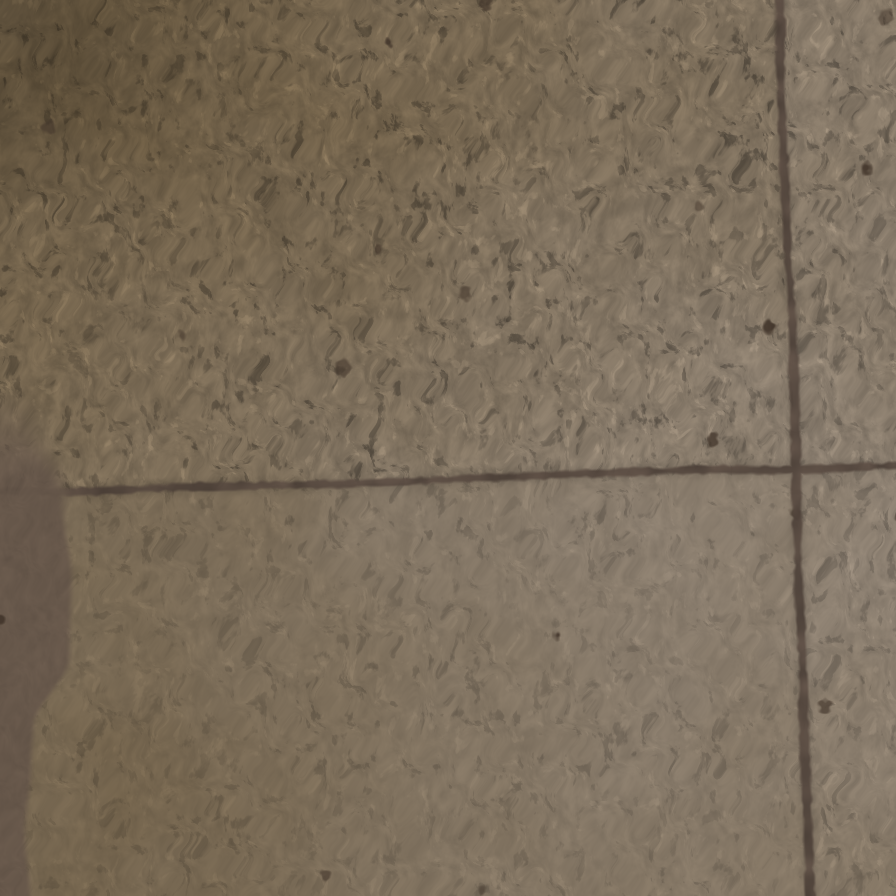
Give the GLSL for this texture, as a WebGL 1 fragment shader.

```glsl
precision highp float;
// Worn stone floor: large, slightly skewed slabs with thin dark joints.
// Layered value noise gives the grain, hashed cells scatter the pits,
// and a soft tone gradient plus a stain on the left edge add wear.
uniform vec2 u_resolution;

#define SLAB 1.0
#define CROSSING vec2(0.906, 0.450)
#define SKEW vec2(-0.036, 0.031)
#define JOINT_HALF vec2(0.0046, 0.0036)
#define GRAIN_SCALE vec2(118.0, 82.0)
#define PIT_CELLS 8.0
#define WARM vec3(0.435, 0.370, 0.272)
#define PALE vec3(0.538, 0.487, 0.425)
#define JOINT_COLOR vec3(0.325, 0.272, 0.238)
#define STAIN_COLOR vec3(0.390, 0.330, 0.285)
#define PIT_COLOR vec3(0.255, 0.205, 0.165)

float hash(vec2 p) {
  vec3 q = fract(vec3(p.xyx) * 0.1031);
  q += dot(q, q.yzx + 33.33);
  return fract((q.x + q.y) * q.z);
}

float noise(vec2 p) {
  vec2 i = floor(p), f = fract(p);
  f = f * f * (3.0 - 2.0 * f);
  float low = mix(hash(i), hash(i + vec2(1.0, 0.0)), f.x);
  float high = mix(hash(i + vec2(0.0, 1.0)), hash(i + 1.0), f.x);
  return mix(low, high, f.y);
}

float fbm(vec2 p) {
  float sum = 0.0, amp = 0.5;
  for (int i = 0; i < 4; i++) {
    sum += amp * noise(p);
    p = mat2(1.6, 1.2, -1.2, 1.6) * p + 17.3;
    amp *= 0.5;
  }
  return sum / 0.9375;
}

// Coverage of small irregular pits, at most one per cell.
float pits(vec2 p, float px) {
  vec2 cell = floor(p * PIT_CELLS);
  float cover = 0.0;
  for (int y = -1; y <= 1; y++) {
    for (int x = -1; x <= 1; x++) {
      vec2 id = cell + vec2(float(x), float(y)) + 40.0;
      vec2 center = (id - 40.0 + vec2(hash(id + 3.1), hash(id + 7.7))) / PIT_CELLS;
      float radius = mix(0.003, 0.008, pow(hash(id + 11.9), 2.0));
      float wobble = 0.005 * (noise(p * 190.0 + 50.0) - 0.5);
      float d = length((p - center) * vec2(1.0, 0.85)) + wobble - radius;
      float present = step(0.66, hash(id + 19.3));
      float strength = mix(0.45, 0.9, hash(id + 23.7));
      cover = max(cover, present * strength * (1.0 - smoothstep(-0.002, 0.0015 + px, d)));
    }
  }
  return cover;
}

// Stained strip along the left edge, narrower near the bottom.
float stain(vec2 p) {
  float edge = mix(0.033, 0.075, smoothstep(0.19, 0.27, p.y));
  edge += 0.014 * (noise(vec2(p.y * 14.0, 4.0)) - 0.5);
  edge -= 0.045 * smoothstep(0.44, 0.54, p.y);
  float soft = mix(0.005, 0.025, smoothstep(0.40, 0.52, p.y));
  return (1.0 - smoothstep(edge - soft, edge + soft, p.x))
       * (1.0 - smoothstep(0.46, 0.58, p.y));
}

void main() {
  vec2 p = gl_FragCoord.xy / u_resolution;
  float px = 1.0 / min(u_resolution.x, u_resolution.y);

  // Slab layout: signed position from the nearest joints.
  vec2 q = p - CROSSING - SKEW * p.yx;
  q += 0.004 * (vec2(noise(vec2(p.y * 11.0, 2.0)), noise(vec2(p.x * 9.0, 8.0))) - 0.5);
  vec2 slab = floor(q / SLAB);
  vec2 toJoint = abs(q - SLAB * floor(q / SLAB + 0.5));
  float upper = step(0.0, slab.y);
  float right = step(0.0, slab.x);
  float rough = mix(0.55 + 0.15 * right, 1.0, upper);

  // Broad light and mottling.
  float tone = 0.24 + 0.62 * smoothstep(0.0, 0.85, p.x);
  tone += 0.17 * (1.0 - smoothstep(0.0, 0.33, abs(p.y - 0.40)));
  tone -= 0.30 * smoothstep(0.52, 1.0, p.y) * (1.0 - 0.5 * right);
  tone += 0.08 * right + 0.35 * (fbm(p * 7.0 + 5.0) - 0.5);
  vec3 color = mix(WARM, PALE, tone);
  color *= 1.0 - 0.18 * (1.0 - smoothstep(0.0, 0.35, length(p - vec2(0.0, 1.0))));

  // Fine grain, dark flecks and pale chips.
  vec2 g = p * GRAIN_SCALE + 2.0 * noise(p * 45.0);
  float grain = fbm(g + 31.0);
  float patchy = mix(0.6, 1.3, noise(p * 12.0 + 60.0));
  float flecks = 1.0 - smoothstep(0.24, 0.40, fbm(g * 0.85 + 90.0));
  float chips = smoothstep(0.64, 0.80, fbm(g * 0.9 + 140.0));
  color *= 1.0 + rough * (0.32 * (grain - 0.5) - 0.22 * patchy * flecks + 0.12 * chips);

  // Stain, then pits.
  float stained = stain(p);
  color = mix(color, STAIN_COLOR * (0.94 + 0.12 * grain), 0.85 * stained);
  color = mix(color, PIT_COLOR, pits(p, px));

  // Ragged joints with a faint dirty border.
  float ragged = noise(p * 130.0 + 200.0) - 0.5;
  vec2 clumps = vec2(noise(vec2(p.y * 24.0, 12.0)), noise(vec2(p.x * 24.0, 15.0)));
  vec2 halfWidth = JOINT_HALF * (0.78 + 0.5 * clumps) + 0.0028 * ragged;
  vec2 lines = 1.0 - smoothstep(halfWidth - 0.0012 - px, halfWidth + 0.0012 + px, toJoint);
  vec2 border = 1.0 - smoothstep(vec2(0.0), vec2(0.014), toJoint);
  float hidden = 1.0 - 0.85 * stained;
  color *= 1.0 - 0.10 * hidden * max(border.x, border.y);
  vec3 jointColor = JOINT_COLOR * (0.85 + 0.30 * noise(p * 60.0 + 70.0));
  color = mix(color, jointColor, 0.88 * hidden * max(lines.x, lines.y));

  gl_FragColor = vec4(clamp(color, 0.0, 1.0), 1.0);
}
```
